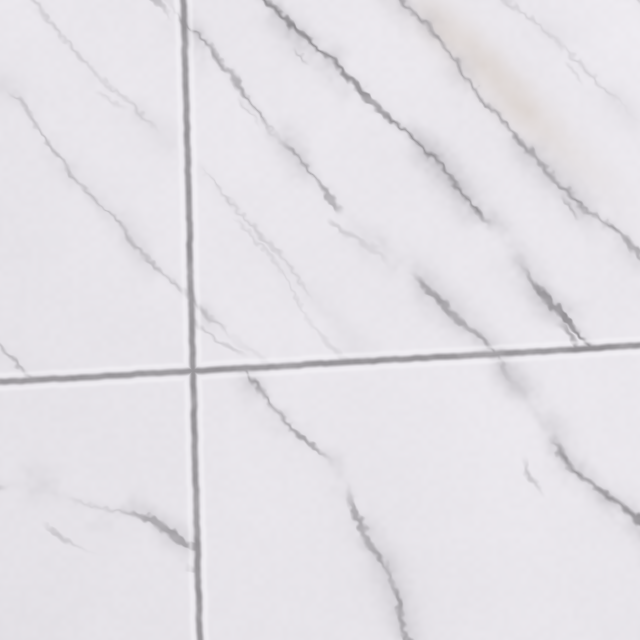
Reproduce this texture procedurally as a Shadertoy shader.

```glsl
// Four white marble tiles meeting at a slightly tilted grout cross.
// Each tile carries a family of parallel veins, bent by layered sines and
// broken up by noise; the grout has pale bevels, and one tile a warm stain.

#define MARBLE      vec3(0.912, 0.902, 0.922)
#define VEIN_COLOR  vec3(0.555, 0.545, 0.560)
#define CLOUD_COLOR vec3(0.740, 0.730, 0.750)
#define STAIN_COLOR vec3(0.830, 0.785, 0.745)
#define GROUT_COLOR vec3(0.610, 0.600, 0.615)
#define BEVEL_COLOR vec3(0.965, 0.960, 0.973)
#define GROUT_HALF  0.0046
#define VEIN_HALF   0.0052
#define BEND        0.07
#define SOFTNESS    0.0034

float hash(vec2 p) {
    return fract(sin(dot(p, vec2(127.1, 311.7))) * 43758.55);
}

float noise(vec2 p) {
    vec2 i = floor(p), f = fract(p);
    f = f * f * (3.0 - 2.0 * f);
    return mix(mix(hash(i), hash(i + vec2(1, 0)), f.x),
               mix(hash(i + vec2(0, 1)), hash(i + vec2(1, 1)), f.x), f.y);
}

float fbm(vec2 p) {
    float sum = 0.0, amp = 0.5;
    for (int i = 0; i < 4; i++) {
        sum += amp * noise(p);
        p = mat2(1.6, 1.2, -1.2, 1.6) * p + 3.7;
        amp *= 0.5;
    }
    return sum / 0.9375;
}

// Signed distances to the upright and the level grout line
vec2 groutDistance(vec2 p) {
    return vec2(p.x - 0.312 + 0.025 * p.y, p.y - 0.403 - 0.057 * p.x);
}

// Angle, spacing and offset of the vein family of a tile
vec3 veinFamily(vec2 side) {
    if (side.y > 0.0) return vec3(0.82, 0.137, 0.041);
    return side.x > 0.0 ? vec3(0.983, 0.36, -0.36) : vec3(0.17, 0.40, -1.173);
}

// Coverage of a line whose distance is d
float stroke(float d, float halfWidth, float soft) {
    return 1.0 - smoothstep(halfWidth - soft, halfWidth + soft, abs(d));
}

vec3 addVeins(vec3 color, vec2 p, vec2 side, float soft) {
    vec3 family = veinFamily(side);
    float spacing = family.y;
    vec2 dir = vec2(cos(family.x), sin(family.x));
    vec2 q = vec2(p.x, 1.0 - p.y);
    float along = dot(q, dir);
    float across = q.x * dir.y - q.y * dir.x - family.z;
    float k = floor(across / spacing + 0.5);
    float seed = k * 9.1 + dot(side, vec2(2.3, 5.7));

    // Bent centre line with ragged edges
    float bend = sin(along * 9.0 + k * 2.4 - 2.8) + 0.25 * sin(along * 31.0 + seed);
    float d = across - (k + BEND * bend) * spacing;
    d += 0.012 * (fbm(p * 32.0) - 0.5) + 0.007 * (noise(p * 120.0) - 0.5);

    // Strength per vein, odd ones never vanish; gaps and swellings along it
    float strength = max(exp(-0.35 * (k - 2.0) * (k - 2.0)), 0.42 * mod(k, 2.0));
    float presence = smoothstep(0.25, 0.55, noise(vec2(along * 11.0, seed)));
    float corner = (1.0 - side.x) * (1.0 - side.y) * smoothstep(0.1, 0.27, p.x);
    presence = max(presence, corner);
    float swelling = noise(vec2(along * 26.0, seed + 4.0)) + 0.4 * corner;
    float width = VEIN_HALF * (0.25 + swelling) * (0.5 + 0.5 * strength);
    float grain = 0.55 + 0.45 * noise(p * 70.0);

    // Wide patchy cloud and a narrow fringe around the vein
    float patches = smoothstep(0.38, 0.7, fbm(p * 13.0 + seed));
    float cloud = 0.5 * exp(-d * d / 0.0007) * patches;
    float fringe = 0.28 * exp(-d * d / 0.00008) * (0.35 + 0.65 * presence);
    color = mix(color, CLOUD_COLOR, strength * (cloud + fringe));

    // Main vein, then a rare side branch
    color = mix(color, VEIN_COLOR, stroke(d, width, soft) * presence * strength * grain);
    float branch = d + spacing * (0.13 + 0.05 * sin(along * 17.0 + seed));
    float rare = smoothstep(0.72, 0.9, noise(vec2(along * 13.0, seed + 8.0)));
    return mix(color, VEIN_COLOR, stroke(branch, width, soft) * rare * strength * 0.6);
}

// Warm diagonal smear
vec3 addStain(vec3 color, vec2 p) {
    vec2 q = p - vec2(0.765, 0.885);
    vec2 r = vec2(q.x - q.y, q.x + q.y) * 0.7071;
    float spot = exp(-dot(r * r, vec2(28.0, 900.0)));
    return mix(color, STAIN_COLOR, spot * (0.2 + 0.55 * fbm(p * 22.0)));
}

void mainImage(out vec4 fragColor, in vec2 fragCoord) {
    vec2 p = fragCoord / iResolution.y;
    float soft = max(SOFTNESS, 1.0 / iResolution.y);
    vec2 grout = groutDistance(p);
    vec2 side = step(0.0, grout);

    // Marble body: mild light falloff and mottling
    vec3 color = MARBLE + 0.014 * (p.x + p.y - 1.0);
    color += 0.024 * (fbm(p * 5.0) - 0.5) + 0.010 * (noise(p * 110.0) - 0.5);

    if (side.x * side.y > 0.5) color = addStain(color, p);
    color = addVeins(color, p, side, soft);

    // Faint bevels beside the worn grout
    vec2 wobble = 0.0016 * (vec2(noise(p.yy * 60.0), noise(p.xx * 60.0 + 9.0)) - 0.5);
    float d = min(abs(grout.x + wobble.x), abs(grout.y + wobble.y));
    float rim = (d - 0.0112) / 0.0036;
    color = mix(color, BEVEL_COLOR, 0.5 * exp(-rim * rim));
    vec3 groutTone = GROUT_COLOR + 0.14 * (fbm(p * 40.0) - 0.5);
    color = mix(color, groutTone, stroke(d, GROUT_HALF, soft));

    fragColor = vec4(clamp(color, 0.0, 1.0), 1.0);
}
```
